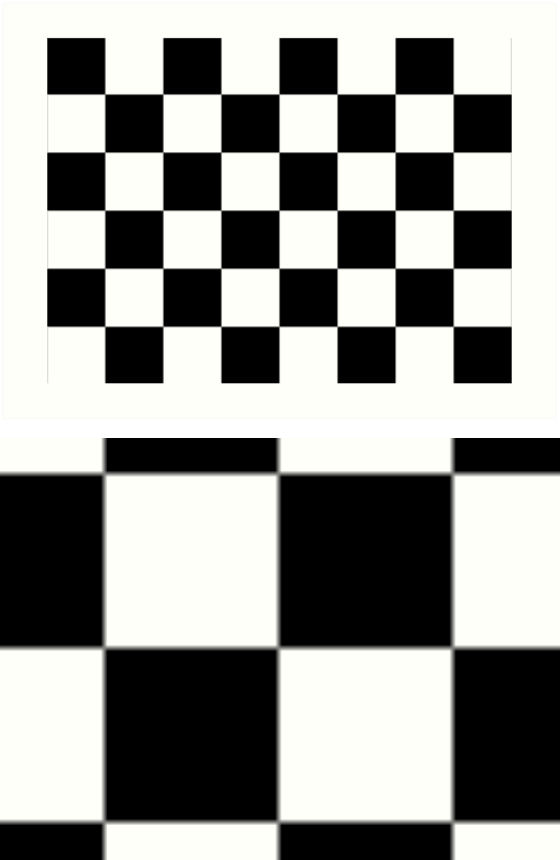
Top: the whole. Bottom: its middle third, enlarged.
Give the GLSL for this pattern, as a WebGL 1 fragment shader.

```glsl
precision highp float;

uniform vec2 u_resolution;

// Alternates between +1 and -1 on successive unit cells, with soft crossings.
vec2 softSquareWave(vec2 cell, float soft) {
  vec2 triangle = abs(mod(cell - 0.5, 2.0) - 1.0) - 0.5;
  return clamp(triangle / soft, -1.0, 1.0);
}

// Signed distance to a centred rectangle.
float rectangle(vec2 p, vec2 halfSize) {
  vec2 d = abs(p) - halfSize;
  return length(max(d, 0.0)) + min(max(d.x, d.y), 0.0);
}

float coverage(float signedDistance, float soft) {
  return clamp(0.5 - 0.5 * signedDistance / soft, 0.0, 1.0);
}

void main() {
  // Centred coordinates, in units of the canvas height
  vec2 p = (gl_FragCoord.xy - 0.5 * u_resolution) / u_resolution.y;
  p -= vec2(-0.0012, 0.0008);
  float pixel = 1.0 / u_resolution.y;
  float soft = max(0.0026, 0.7 * pixel);

  // Cream card with a faint rim on a white ground
  float card = rectangle(p, vec2(0.6546, 0.492));
  vec3 color = mix(vec3(1.0), vec3(1.0, 1.0, 0.98), coverage(card, soft));
  color -= 0.015 * (1.0 - smoothstep(0.0, 0.005, abs(card)));

  // Eight by six checks; the outer rows are trimmed slightly
  float cellSize = 0.1376;
  vec2 boardHalf = vec2(4.0 * cellSize, 0.409);
  vec2 cell = p / cellSize;
  cell.x = clamp(cell.x, -3.5, 3.5);
  vec2 wave = softSquareWave(cell, soft / cellSize);
  float check = 0.5 + 0.5 * wave.x * wave.y;
  float ink = check * coverage(rectangle(p, boardHalf), 0.6 * soft);

  // Pale hairlines closing the open cells at the left and right
  float sideLine = coverage(abs(abs(p.x) - boardHalf.x + 0.0012) - 0.0013, 0.5 * pixel);
  sideLine *= coverage(abs(p.y) - boardHalf.y, 0.6 * soft);
  ink = max(ink, 0.16 * sideLine);

  gl_FragColor = vec4(color * (1.0 - ink), 1.0);
}
```
